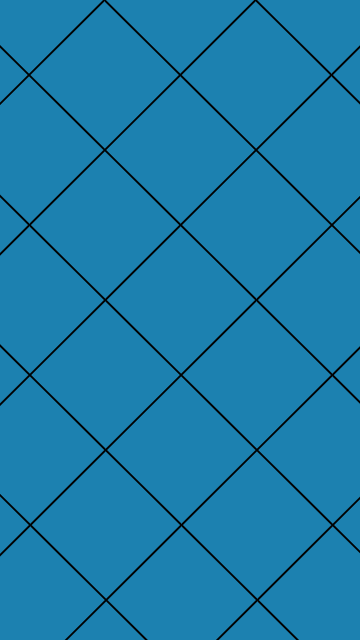
This pattern is drawn by a Shadertoy shader. Its source:

```glsl
// Draws a diamond lattice of thin black lines on a flat blue ground.

// Distance from t to the nearest integer.
float nearestInteger(float t) {
    return abs(fract(t + 0.5) - 0.5);
}

void mainImage(out vec4 fragColor, in vec2 fragCoord) {
    // Canvas heights, measured down from the top left corner
    vec2 p = vec2(fragCoord.x, iResolution.y - fragCoord.y) / iResolution.y;

    // Diamond coordinates: the columns lean slightly to the right going down
    vec2 cell = vec2(p.x - 0.1632 - 0.0028 * p.y, p.y) / vec2(0.2363, 0.2344);

    // Two crossing families of diagonals, as distances in canvas heights
    float falling = nearestInteger(cell.x - cell.y);
    float rising = nearestInteger(cell.x + cell.y);
    float lineDistance = min(falling, rising) * 0.1664;

    // Stroke with an edge one pixel wide
    float ink = clamp(0.5 + (0.0015 - lineDistance) * iResolution.y, 0.0, 1.0);

    vec3 blue = vec3(0.11, 0.507, 0.69);
    vec3 black = vec3(0.0, 0.005, 0.007);
    fragColor = vec4(mix(blue, black, ink), 1.0);
}
```
